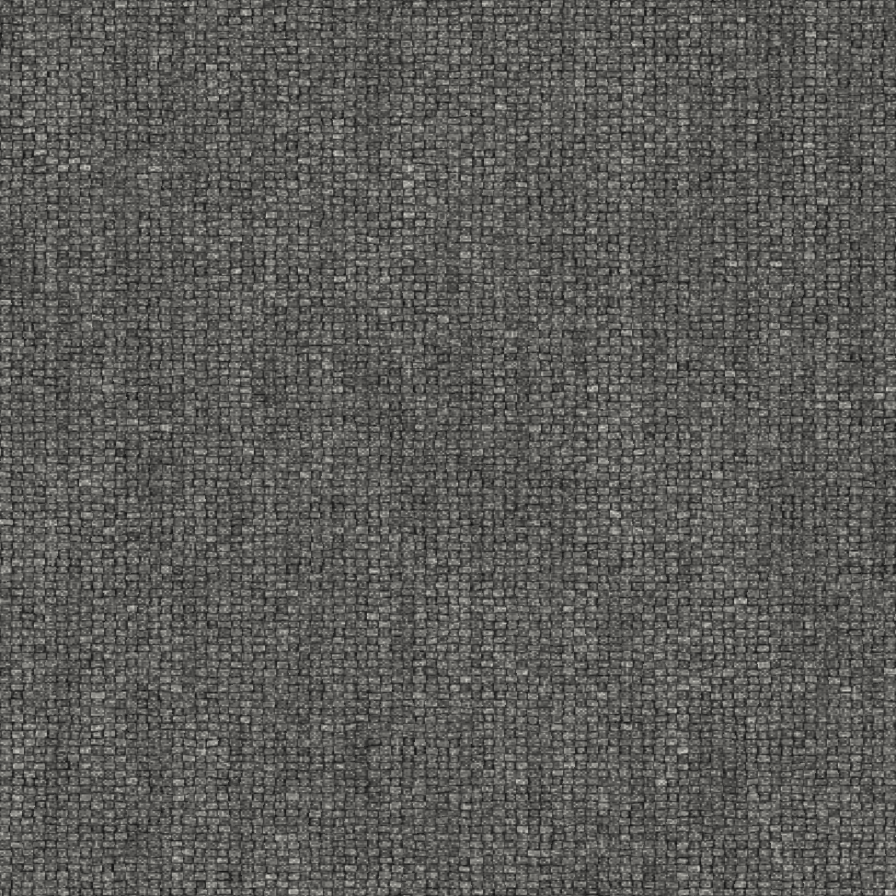
Give the GLSL for this texture, as a three.js fragment shader.

```glsl
varying vec2 vUv;

const vec2 THREADS = vec2(78.0, 114.0);     // warp and weft threads per canvas
const vec2 WEFT_HALF = vec2(0.54, 0.38);    // half size of a float, in cells
const vec2 WARP_HALF = vec2(0.34, 0.50);
const float SIZE_JITTER = 0.30;
const float CORNER = 0.0026;                // canvas units
const float EDGE_SOFTNESS = 0.0015;
const vec2 WOBBLE = vec2(0.34, 0.40);       // thread drift, in cells

const float GAP_TONE = 0.235;
const float GAP_VARIATION = 0.13;
const float YARN_TONE = 0.385;
const float WEFT_LIFT = 0.045;
const float CELL_VARIATION = 0.06;
const float STREAK_VARIATION = 0.045;
const float CLOUD_VARIATION = 0.012;
const float FLECK_SHARE = 0.06;
const float FLECK_LIFT = 0.09;

const vec2 GRAIN_SCALE = vec2(390.0, 480.0); // across and up the canvas
const float GRAIN_STRENGTH = 0.29;
const float GLINT_START = 0.68;              // grain level where fibres shine
const float GLINT_STRENGTH = 0.35;
const vec3 TINT = vec3(1.008, 1.003, 0.968);

float hash(vec2 p) {
  vec3 q = fract(vec3(p.xyx) * 0.1031);
  q += dot(q, q.yzx + 33.33);
  return fract((q.x + q.y) * q.z);
}

float valueNoise(vec2 p) {
  vec2 cell = floor(p);
  vec2 f = fract(p);
  f = f * f * (3.0 - 2.0 * f);
  float low = mix(hash(cell), hash(cell + vec2(1.0, 0.0)), f.x);
  float high = mix(hash(cell + vec2(0.0, 1.0)), hash(cell + vec2(1.0, 1.0)), f.x);
  return mix(low, high, f.y);
}

// Noise centred on zero
float signedNoise(vec2 p) {
  return valueNoise(p) - 0.5;
}

float roundedBox(vec2 p, vec2 halfSize, float radius) {
  vec2 d = abs(p) - halfSize + radius;
  return length(max(d, 0.0)) + min(max(d.x, d.y), 0.0) - radius;
}

void main() {
  // Threads drift slowly and vary in thickness
  vec2 drift = vec2(
    signedNoise(vUv * vec2(50.0, 26.0)),
    signedNoise(vUv * vec2(40.0, 70.0) + 71.0));
  vec2 grid = vUv * THREADS + WOBBLE * drift;
  vec2 cell = floor(grid);

  // Plain weave: alternate cells show the weft or the warp on top
  float weft = mod(cell.x + cell.y, 2.0);
  vec2 jitter = vec2(hash(cell + 17.0), hash(cell + 29.0)) - 0.5;
  vec2 halfSize = mix(WARP_HALF, WEFT_HALF, weft) * (1.0 + SIZE_JITTER * jitter) / THREADS;
  vec2 local = (fract(grid) - 0.5) / THREADS;
  float edge = roundedBox(local, halfSize, min(CORNER, min(halfSize.x, halfSize.y)));
  float cover = 1.0 - smoothstep(-EDGE_SOFTNESS, EDGE_SOFTNESS, edge);

  // Yarn tone: single floats, lengthwise streaks, bright flecks
  float streak = signedNoise(vec2(cell.x * 0.8, vUv.y * 7.0) + 130.0);
  float fleck = step(1.0 - FLECK_SHARE * (1.0 + 2.0 * streak), hash(cell + 311.0)) * weft;
  float yarn = YARN_TONE + WEFT_LIFT * weft * (1.0 + 2.0 * streak)
    + CELL_VARIATION * (hash(cell + 53.0) - 0.5)
    + STREAK_VARIATION * streak
    + FLECK_LIFT * fleck;
  float gap = GAP_TONE + GAP_VARIATION * (hash(cell + 97.0) - 0.5);

  // Fine fibre grain with glints, over a faint broad cloud
  float cloud = signedNoise(vUv * 6.0 + 210.0);
  float grain = valueNoise(vUv * GRAIN_SCALE + 401.0);
  float glint = GLINT_STRENGTH * max(grain - GLINT_START, 0.0) * cover;
  float tone = mix(gap, yarn, cover) + CLOUD_VARIATION * cloud
    + GRAIN_STRENGTH * (grain - 0.5) * mix(0.75, 1.0, cover) + glint;

  gl_FragColor = vec4(clamp(tone * TINT, 0.0, 1.0), 1.0);
}
```
